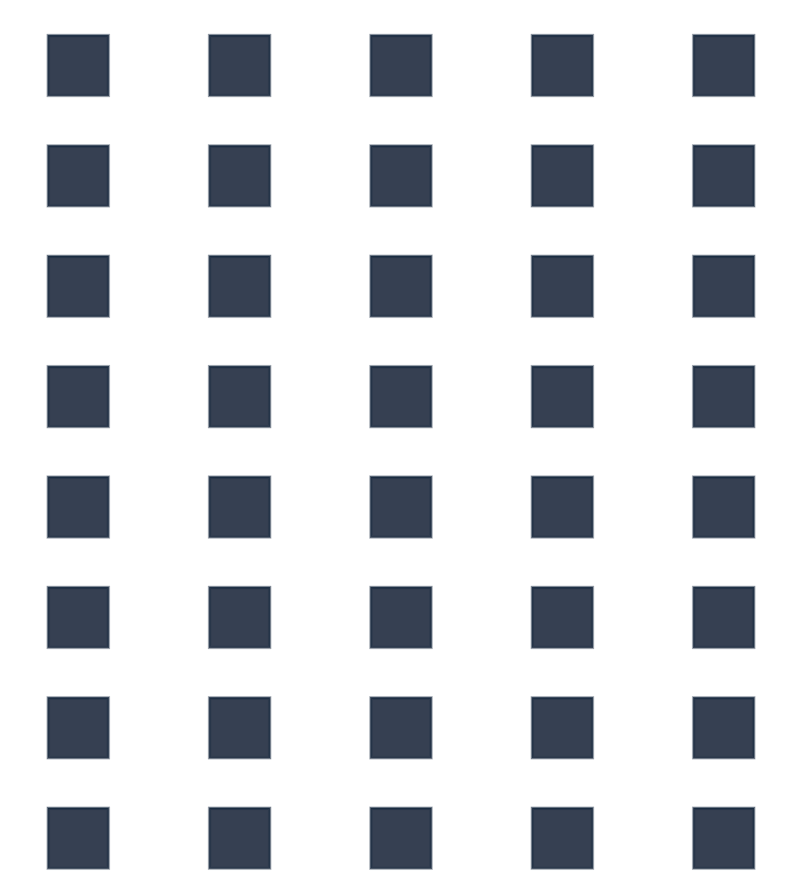
Reproduce this pattern procedurally as a WebGL 1 fragment shader.

```glsl
precision highp float;

uniform vec2 u_resolution;

// Lengths are fractions of the canvas height
#define PITCH vec2(0.1801, 0.1232)
#define HALF_SIZE vec2(0.0347, 0.0346)
#define GRID_SHIFT vec2(0.0, -0.0043)
#define RIM_WIDTH 0.0024
#define EDGE_SOFTNESS 0.0016
#define RIM_TOP 0.9
#define RIM_SIDE 0.6
#define RIM_BOTTOM 0.35
#define PAPER vec3(1.0)
#define SLATE vec3(0.21, 0.25, 0.32)
#define RIM_NAVY vec3(0.06, 0.14, 0.23)

float boxDistance(vec2 p, vec2 halfSize) {
  vec2 d = abs(p) - halfSize;
  return length(max(d, 0.0)) + min(max(d.x, d.y), 0.0);
}

// Tile-local position: an odd column count puts a tile on the centre line,
// an even row count puts a gap there
vec2 gridCell(vec2 p) {
  vec2 cell = fract(p / PITCH + vec2(0.5, 0.0)) - 0.5;
  return cell * PITCH;
}

// Darkness of the rim depends on which side is nearest
float rimStrength(vec2 p) {
  vec2 d = abs(p) - HALF_SIZE;
  float horizontal = p.y > 0.0 ? RIM_TOP : RIM_BOTTOM;
  return d.y > d.x ? horizontal : RIM_SIDE;
}

void main() {
  vec2 p = (gl_FragCoord.xy - 0.5 * u_resolution) / u_resolution.y;
  vec2 cell = gridCell(p - GRID_SHIFT);
  float d = boxDistance(cell, HALF_SIZE);
  float soft = max(EDGE_SOFTNESS, 0.75 / u_resolution.y);

  // Flat fill with a thin dark rim
  float rim = smoothstep(-RIM_WIDTH - soft, -RIM_WIDTH + soft, d);
  vec3 ink = mix(SLATE, RIM_NAVY, rim * rimStrength(cell));

  float coverage = 1.0 - smoothstep(-soft, soft, d);
  gl_FragColor = vec4(mix(PAPER, ink, coverage), 1.0);
}
```
